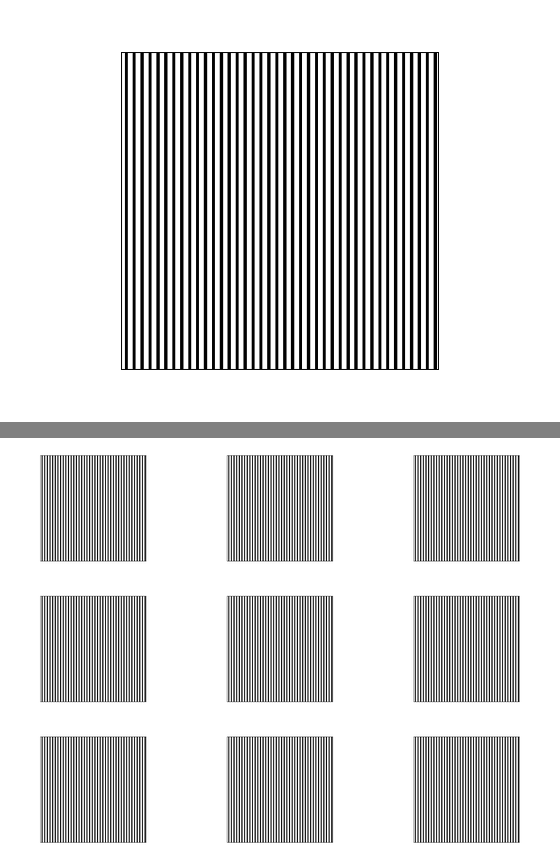
Top: one tile. Bottom: repeated 3 by 3.
Reproduce this pattern procedurally as a WebGL 2 fragment shader.

```glsl
#version 300 es
precision highp float;
// Forty upright black bars inside a thin square frame, centred on white.
uniform vec2 u_resolution;
out vec4 fragColor;

// Coverage of a shape from its signed distance, softened over one pixel.
float coverage(float dist, float pixel) {
    return clamp(0.5 - dist / pixel, 0.0, 1.0);
}

float squareDistance(vec2 p, float halfSide) {
    vec2 d = abs(p) - halfSide;
    return max(d.x, d.y);
}

void main() {
    // Centred coordinates in units of the canvas height.
    float pixel = 1.0 / u_resolution.y;
    vec2 p = (gl_FragCoord.xy - 0.5 * u_resolution) * pixel;

    float halfSide = 0.3755;
    float square = squareDistance(p, halfSide);

    // Bars: 40 periods of 16.375 steps, 655 steps across the square.
    float unit = 2.0 * halfSide / 655.0;
    float x = (p.x + halfSide) / unit;
    float index = clamp(floor(x / 16.375), 0.0, 39.0);

    // Edges snap to whole steps, so bars are six or seven steps wide.
    float start = index * 16.375 + 7.06;
    float left = floor(start);
    float right = floor(start + 6.5);
    float barDistance = max(left - x, x - right) * unit;
    float bars = coverage(barDistance, pixel) * coverage(square, pixel);

    // Thin frame along the border of the square.
    float frame = coverage(abs(square) - 0.0012, pixel);

    vec3 paper = vec3(1.0);
    vec3 ink = vec3(0.005);
    fragColor = vec4(mix(paper, ink, max(bars, frame)), 1.0);
}
```
